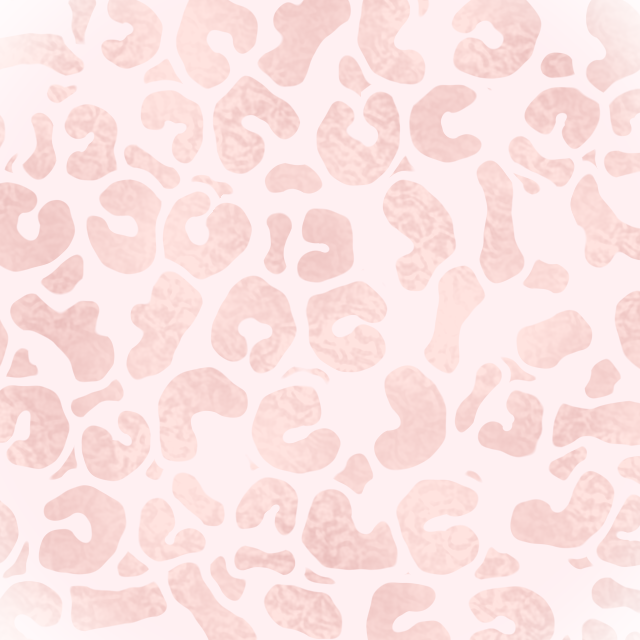
Give the GLSL for this pattern, as a three.js fragment shader.

```glsl
// Blush leopard print: rose foil spots on a pale pink ground, fading to white corners.
// A staggered, jittered grid places C shapes, peanuts and ovals as distance fields;
// gradient noise bends their outlines and crinkles the foil.
varying vec2 vUv;

vec2 hash2(vec2 p) {
  p = vec2(dot(p, vec2(127.1, 311.7)), dot(p, vec2(269.5, 183.3)));
  return fract(sin(p) * 43758.545);
}

float gradDot(vec2 cell, vec2 f, vec2 corner) {
  float a = 6.2832 * hash2(cell + corner).x;
  return dot(vec2(cos(a), sin(a)), f - corner);
}

// Gradient noise, roughly -0.7 to 0.7
float noise(vec2 p) {
  vec2 i = floor(p), f = p - i;
  vec2 u = f * f * f * (f * (f * 6.0 - 15.0) + 10.0);
  return mix(mix(gradDot(i, f, vec2(0.0)), gradDot(i, f, vec2(1.0, 0.0)), u.x),
             mix(gradDot(i, f, vec2(0.0, 1.0)), gradDot(i, f, vec2(1.0)), u.x), u.y);
}

vec2 noise2(vec2 p) {
  return vec2(noise(p), noise(p + vec2(37.2, 91.7)));
}

float smin(float a, float b, float k) {
  float h = max(k - abs(a - b), 0.0) / k;
  return min(a, b) - h * h * k * 0.25;
}

float smax(float a, float b, float k) {
  return -smin(-a, -b, k);
}

vec2 rotate(vec2 p, float a) {
  return vec2(cos(a) * p.x - sin(a) * p.y, sin(a) * p.x + cos(a) * p.y);
}

// Open ring of uneven thickness, with its gap facing down
float cShape(vec2 p, float aperture, float radius, float thickness, float phase) {
  float a = clamp(atan(p.x, p.y), -aperture, aperture);
  return length(p - radius * vec2(sin(a), cos(a))) - thickness - 0.025 * sin(2.0 * a + phase);
}

// Bar with a narrow waist and unequal ends
float peanut(vec2 p, float halfLength, float waist, float flare) {
  float t = clamp(p.x / halfLength, -1.0, 1.0);
  return length(p - vec2(t * halfLength, 0.0)) - waist - flare * t * (t + 0.3 * sign(t) + 0.25);
}

// One spot, its kind chosen by the hash of its cell
float spot(vec2 p, vec2 id) {
  vec2 h = hash2(id + 11.3), g = hash2(id + 47.9);
  p = rotate(p, 6.2832 * h.y) / 1.16;
  float d;
  if (h.x < 0.42) {
    d = cShape(p * vec2(1.0, 0.92), mix(1.9, 2.5, g.x), 0.24, 0.145, 6.2832 * g.y);
  } else if (h.x < 0.58) {
    d = cShape(p + vec2(0.0, 0.12), mix(1.1, 1.5, g.x), 0.31, 0.185, 6.2832 * g.y);
  } else if (h.x < 0.72) {
    d = cShape(p - vec2(0.0, 0.1), mix(1.7, 2.0, g.x), 0.19, 0.125, 6.2832 * g.y);
    d = min(d, peanut(p + vec2(0.0, 0.31), 0.18, 0.07, 0.035));
  } else if (h.x < 0.93) {
    p.y += (g.x - 0.5) * 1.4 * p.x * p.x;
    d = peanut(p, 0.32, 0.125, 0.055);
    if (g.y > 0.6) d = smin(d, length(p - vec2(0.04, 0.24)) - 0.12, 0.16);
  } else {
    d = peanut(p, 0.13, 0.19, 0.01);
  }
  return d * 1.16;
}

// Distance to the print, in grid cells
float print(vec2 p) {
  p += 0.12 * noise2(p * 1.9) + 0.025 * noise2(p * 5.0);
  float nearest = 9.0, second = 9.0, filler = 9.0;
  for (int j = -1; j <= 1; j++) {
    float row = floor(p.y) + float(j);
    float x = p.x + 0.5 * mod(row, 2.0);
    for (int i = -1; i <= 1; i++) {
      vec2 id = vec2(floor(x) + float(i), row);
      vec2 h = hash2(id);
      vec2 q = vec2(x, p.y) - id - 0.5;
      float d = spot(q - (h - 0.5) * 0.3, id);
      second = min(second, max(nearest, d));
      nearest = min(nearest, d);
      vec2 o = rotate(q - vec2(0.0, 0.55) - (h.yx - 0.5) * 0.3, 6.2832 * h.x);
      filler = min(filler, peanut(o, 0.1, 0.14, 0.02));
    }
  }
  // Keep a gap between neighbours, then put small ovals in the free space
  float spots = smax(nearest, (nearest - second) * 0.5 + 0.05, 0.06);
  return min(spots, smax(filler, 0.1 - nearest, 0.08));
}

// Foil with broad tone drifts and patches of sharp crinkles
vec3 foil(vec2 uv) {
  vec2 q = rotate(uv, 0.5) * vec2(62.0, 85.0) + 1.3 * noise2(uv * 30.0);
  float crinkle = smoothstep(-0.3, 0.3, noise(q)) - 0.5 + 0.6 * noise(uv * 150.0);
  float strength = mix(0.2, 0.6, smoothstep(-0.25, 0.35, noise(uv * 6.0 + 7.7)));
  float tone = 0.66 + 0.9 * noise(uv * 5.0 + 3.1) + strength * crinkle;
  return mix(vec3(0.93, 0.765, 0.755), vec3(1.0, 0.885, 0.87), clamp(tone, -0.25, 1.05));
}

void main() {
  float d = print(vUv * 6.6 + 20.3);
  vec3 color = mix(foil(vUv), vec3(1.0, 0.94, 0.95), smoothstep(-0.009, 0.009, d));
  // White haze in the corners
  float haze = smoothstep(0.52, 0.74, length(vUv - 0.5));
  gl_FragColor = vec4(mix(color, vec3(1.0), 0.8 * haze), 1.0);
}
```
